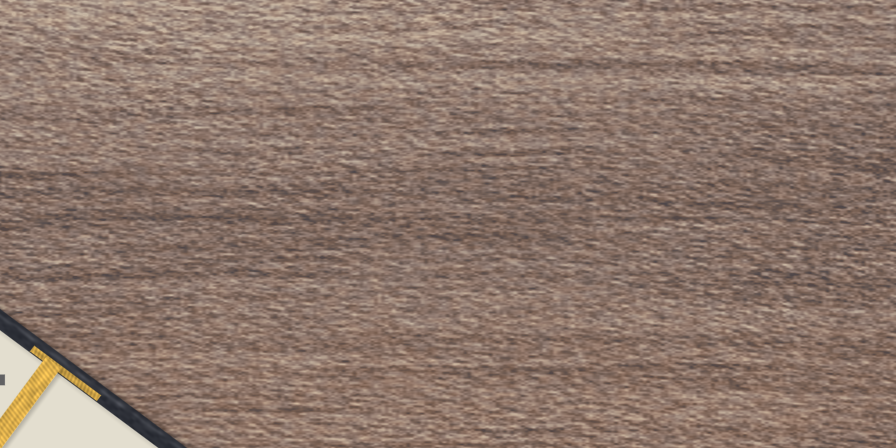
A Shadertoy shader for this texture:

```glsl
// A brown wooden desk with fine horizontal grain and a notebook corner at lower left.
// Wood: stretched value noise and embossed fibres, coloured through a tone ramp.
// Notebook: bands and boxes in a frame turned to follow the cover edge.

const vec3 WOOD_DARK  = vec3(0.32, 0.28, 0.28);
const vec3 WOOD_BROWN = vec3(0.45, 0.37, 0.33);
const vec3 WOOD_MID   = vec3(0.57, 0.48, 0.44);
const vec3 WOOD_LIGHT = vec3(0.78, 0.71, 0.63);
const vec3 COVER      = vec3(0.17, 0.18, 0.21);
const vec3 PAPER      = vec3(0.89, 0.87, 0.81);
const vec3 GOLD       = vec3(0.87, 0.69, 0.30);
const vec3 INK        = vec3(0.38, 0.38, 0.39);

// Integer hash of a lattice cell, 0..1
float hash(vec2 cell) {
    uvec2 u = uvec2(ivec2(cell)) * uvec2(1597334677u, 3812015801u);
    uint h = (u.x ^ u.y) * 1597334677u;
    h = (h ^ (h >> 15)) * 2246822519u;
    h ^= h >> 13;
    return float(h >> 8) / 16777216.0;
}

float noise(vec2 p) {
    vec2 i = floor(p), f = fract(p);
    f = f * f * (3.0 - 2.0 * f);
    float low  = mix(hash(i), hash(i + vec2(1, 0)), f.x);
    float high = mix(hash(i + vec2(0, 1)), hash(i + vec2(1, 1)), f.x);
    return mix(low, high, f.y);
}

// Noise centred on zero; freq gives cells per canvas height
float streaks(vec2 p, vec2 freq, float seed) {
    return noise(p * freq + seed * vec2(17.3, 41.7)) - 0.5;
}

// Streaks lit from above: bright upper flank, dark lower flank
float emboss(vec2 p, vec2 freq, float seed) {
    vec2 lightStep = vec2(0.25, 0.75) / freq;
    return streaks(p, freq, seed) - streaks(p + lightStep, freq, seed);
}

// Filled box with edges softened by blur
float box(vec2 p, vec2 centre, vec2 halfSize, float blur) {
    vec2 d = abs(p - centre) - halfSize;
    return 1.0 - smoothstep(-blur, blur, max(d.x, d.y));
}

vec3 woodRamp(float tone) {
    vec3 c = mix(WOOD_DARK, WOOD_BROWN, clamp((tone - 0.32) / 0.13, 0.0, 1.0));
    c = mix(c, WOOD_MID, clamp((tone - 0.45) / 0.12, 0.0, 1.0));
    return mix(c, WOOD_LIGHT, clamp((tone - 0.57) / 0.21, 0.0, 1.0));
}

vec3 wood(vec2 p) {
    // Slow bending of the growth lines
    vec2 q = p;
    q.y += 0.03 * streaks(p, vec2(1.3, 1.7), 1.0) + 0.006 * streaks(p, vec2(5.0, 6.0), 2.0);

    // Broad light: pale top, dark middle, a darker seam below it
    float tone = 0.545 + 0.075 * smoothstep(0.55, 1.0, p.y);
    tone -= 0.025 * exp(-pow((p.y - 0.52) / 0.13, 2.0));
    tone -= 0.025 * exp(-pow((q.y - 0.36) / 0.025, 2.0));
    tone -= 0.02 * smoothstep(1.4, 2.0, p.x);

    // Long bands and thin dark growth lines
    tone += 0.05 * streaks(q, vec2(0.7, 22.0), 3.0);
    tone += 0.10 * streaks(q, vec2(1.6, 95.0), 4.0);
    float line = smoothstep(0.12, 0.4, streaks(q, vec2(2.2, 70.0), 5.0));
    tone -= 0.07 * line;

    // Short raised fibres, gently slanted, and fine pores
    vec2 slanted = vec2(q.x, q.y + 0.06 * p.x);
    float relief = 0.85 + 0.3 * noise(p * vec2(3.0, 5.0));
    tone += 0.17 * relief * emboss(slanted, vec2(48.0, 150.0), 6.0);
    tone += 0.13 * relief * streaks(slanted, vec2(60.0, 190.0), 11.0);
    tone += 0.17 * relief * streaks(q, vec2(125.0, 256.0), 7.0);

    // Warm below, cooler in the middle, with a little colour grain
    float warmth = 0.012 * smoothstep(0.45, 0.1, p.y) + 0.03 * streaks(q, vec2(40.0, 110.0), 8.0);
    return woodRamp(tone) + warmth * vec3(1.0, 0.0, -0.8);
}

vec3 ribbon(float across, float along) {
    float weave = 0.5 + 0.5 * cos(6.28318 * (along * 110.0 + across * 30.0));
    float sheen = streaks(vec2(across, along), vec2(160.0, 40.0), 9.0);
    return GOLD * (0.9 + 0.16 * weave + 0.25 * sheen);
}

// Paints the notebook over the desk; frame.x runs along the edge, frame.y outward
vec3 notebook(vec3 desk, vec2 p, float blur) {
    vec2 outward = vec2(0.5966, 0.8025);
    vec2 frame = vec2(dot(p, vec2(outward.y, -outward.x)), dot(p, outward));
    float coverEdge = 0.249, pageEdge = 0.211;

    // Soft shadow, then the cover with a worn highlight
    vec3 c = desk * (1.0 - 0.3 * exp(-max(frame.y - coverEdge, 0.0) / 0.007));
    float shine = exp(-pow((frame.y - 0.238) / 0.005, 2.0));
    vec3 leather = COVER + 0.13 * shine * noise(frame * vec2(45.0, 90.0));
    leather += 0.05 * streaks(frame, vec2(90.0, 160.0), 10.0);
    c = mix(c, leather, 1.0 - smoothstep(-blur, blur, frame.y - coverEdge));

    // Page, shaded toward its edge, with a small printed mark
    vec3 sheet = PAPER * (1.0 - 0.08 * smoothstep(0.012, 0.0, pageEdge - frame.y));
    c = mix(c, sheet, 1.0 - smoothstep(-blur, blur, frame.y - pageEdge));
    c = mix(c, INK, box(p, vec2(0.0, 0.152), vec2(0.011, 0.012), blur));

    // Bookmark across the page and its tail lying along the cover
    float tail = box(frame, vec2(0.018, 0.221), vec2(0.093, 0.008), blur);
    c = mix(c, ribbon(frame.y, frame.x) * 0.92, tail);
    float shade = box(frame, vec2(-0.012, 0.1), vec2(0.023, 0.12), 0.008);
    float strip = box(frame, vec2(-0.018, 0.1), vec2(0.021, 0.125), blur);
    c *= 1.0 - 0.2 * shade * (1.0 - strip);
    return mix(c, ribbon(frame.x, frame.y), strip);
}

void mainImage(out vec4 fragColor, in vec2 fragCoord) {
    vec2 p = fragCoord / iResolution.y;
    fragColor = vec4(notebook(wood(p), p, 0.8 / iResolution.y), 1.0);
}
```
